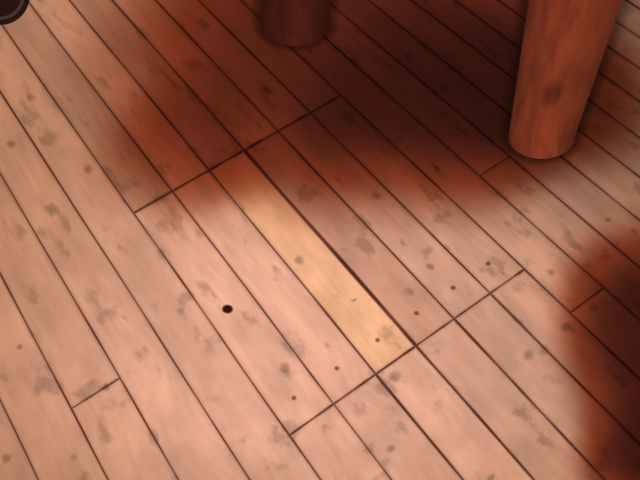
A Shadertoy shader for this texture:

```glsl
float hash(vec2 p) {
    p = fract(p * vec2(0.1031, 0.1137));
    p += dot(p, p.yx + 33.33);
    return fract((p.x + p.y) * p.x * 17.0);
}

float noise(vec2 p) {
    vec2 i = floor(p), f = fract(p);
    f = f * f * (3.0 - 2.0 * f);
    return mix(mix(hash(i), hash(i + vec2(1, 0)), f.x),
               mix(hash(i + vec2(0, 1)), hash(i + vec2(1, 1)), f.x), f.y);
}

float fbm(vec2 p) {
    float sum = 0.0, amp = 0.5;
    for (int k = 0; k < 4; k++) {
        sum += amp * noise(p);
        p = p * 2.03 + 7.1;
        amp *= 0.5;
    }
    return sum;
}

float softBlob(vec2 p, vec2 center, vec2 radius) {
    return 1.0 - smoothstep(0.3, 1.25, length((p - center) / radius));
}

// Where a board outside the replaced patch is cut across
float jointPosition(float board) {
    if (board == -3.0) return 0.47;
    if (board == 6.0) return 1.28;
    return board == 7.0 ? 0.56 : 9.0;
}

// Leaning round post standing on the floor
void drawPost(inout vec3 color, vec2 p, vec2 base, float radius, vec2 leanTaper, vec3 wood, float px) {
    vec2 q = p - base;
    float up = max(q.y, 0.0);
    float halfWidth = radius + leanTaper.y * up;
    float x = (q.x - leanTaper.x * up) / halfWidth;
    float d = (length(vec2(x, min(q.y, 0.0) / (radius * 0.65))) - 1.0) * radius;
    color *= 1.0 - 0.35 * (1.0 - smoothstep(0.0, 0.025, d));
    float grain = fbm(vec2(x * 5.0, q.y * 16.0) + 80.0);
    float knot = softBlob(vec2(x, q.y), vec2(0.0, 0.09), vec2(0.3, 0.03));
    vec3 bark = wood * (1.08 - 0.35 * x * x) * (0.8 + 0.4 * grain) * (1.0 - 0.3 * knot);
    color = mix(color, bark, 1.0 - smoothstep(-px, px, d));
}

void mainImage(out vec4 fragColor, in vec2 fragCoord) {
    vec2 p = fragCoord / iResolution.y;
    float px = 1.0 / iResolution.y;

    // Perspective floor: u counts boards, w runs along them
    float depthU = 2.523 - p.y, depthW = 5.259 - p.x;
    float slopeU = (p.x + 1.102) / depthU, slopeW = (3.385 - p.y) / depthW;
    float u = (slopeU - 0.702) / 0.0585 + 0.03 * (noise(p * 5.0) - 0.5);
    float w = (slopeW - 0.568) / 0.139;
    float scaleU = 0.0585 * depthU * inversesqrt(1.0 + slopeU * slopeU);
    float scaleW = 0.139 * depthW * inversesqrt(1.0 + slopeW * slopeW);
    float board = floor(u), across = fract(u);
    bool inPatch = board >= 0.0 && board <= 5.0;
    float joint = jointPosition(board);
    float row = inPatch ? step(0.0, w) + step(1.0, w) : step(joint, w);
    vec2 id = vec2(board + 31.0, row * 7.0 + 5.0);
    vec2 along = vec2(u + 40.0, w * 5.6 + 40.0);

    // Worn wood with a tone for each board
    float glow = softBlob(p, vec2(0.7, 0.26), vec2(0.75, 0.5));
    vec3 color = mix(vec3(0.72, 0.5, 0.385), vec3(0.87, 0.64, 0.535), glow);
    color *= 0.94 + 0.12 * hash(id);
    if (board == 2.0 && row == 1.0) color *= vec3(1.07, 1.07, 0.97);
    if (board == 3.0 && row == 1.0) color *= vec3(0.88, 0.86, 0.85);
    color *= 0.955 + 0.09 * fbm(vec2(along.x * 11.0 + 4.0 * noise(along * 0.7), along.y * 1.2) + id);
    color *= 0.89 + 0.22 * fbm(along * vec2(2.2, 1.3));
    color *= 1.0 - 0.16 * smoothstep(0.58, 0.78, fbm(along * vec2(3.0, 2.0) + 19.0));

    // Scattered faint knots
    vec2 cell = floor(along * vec2(1.0, 0.6));
    vec2 knotAt = vec2(0.25 + 0.5 * hash(cell + 2.0), 0.3 + 0.4 * hash(cell + 9.0));
    vec2 toKnot = (fract(along * vec2(1.0, 0.6)) - knotAt) * vec2(1.0, 1.6);
    toKnot += 0.06 * (noise(along * 9.0) - 0.5);
    float knotSize = 0.05 + 0.1 * hash(cell + 17.0);
    color *= 1.0 - 0.22 * step(0.74, hash(cell + 23.0)) * softBlob(toKnot, vec2(0), vec2(knotSize));

    // Nails near the lower ends of the patch boards
    if (inPatch && row == 1.0) {
        float nail = length(vec2((across - 0.47) * scaleU, (w - 0.89) * scaleW));
        color *= 1.0 - 0.45 * (1.0 - smoothstep(0.002, 0.005 + px, nail));
    }

    // Seams of uneven depth between boards, and joints across them
    float seam = min(across, 1.0 - across) * scaleU;
    float nearest = floor(u + 0.5);
    float wear = noise(vec2(nearest * 5.3 + 60.0, w * 7.0 + 30.0));
    float seamWidth = 0.0007 + 0.0009 * wear;
    if (nearest == 3.0 && row == 1.0) seamWidth = 0.0025 + 0.0012 * wear;
    if (nearest >= 2.0 && nearest < 7.0 && row == 2.0) seamWidth = 0.0014 + 0.0012 * wear;
    float cut = (inPatch ? min(abs(w), abs(w - 1.0)) : abs(w - joint)) * scaleW;
    cut += 0.002 * (noise(p * 45.0) - 0.5);
    float cutWidth = inPatch ? 0.0016 : 0.001;
    float gap = max(1.0 - smoothstep(seamWidth - px, seamWidth + 1.3 * px, seam),
                    1.0 - smoothstep(cutWidth - px, cutWidth + 1.3 * px, cut));
    color *= 1.0 - 0.1 * (1.0 - smoothstep(0.0, 0.01, min(seam, cut)));
    color = mix(color, vec3(0.27, 0.12, 0.09), (0.65 + 0.25 * wear) * gap);

    // Drilled hole
    float hole = length((p - vec2(0.474, 0.356)) * vec2(1.0, 1.25));
    color = mix(color, vec3(0.2, 0.08, 0.06), 1.0 - smoothstep(0.007, 0.012 + px, hole));

    // Soft shadows: red penumbra, dark core
    color *= 1.0 - 0.3 * smoothstep(0.9, 1.25, p.x) * smoothstep(0.42, 0.75, p.y);
    vec2 s = p + 0.05 * (vec2(noise(p * 6.0), noise(p * 6.0 + 30.0)) - 0.5);
    float light = 1.0 - 0.72 * softBlob(s, vec2(0.73, 0.89), vec2(0.57, 0.35));
    light *= 1.0 - 0.35 * softBlob(s, vec2(0.38, 0.68), vec2(0.2, 0.16));
    light *= 1.0 - 0.82 * softBlob(s, vec2(1.0, 0.79), vec2(0.37, 0.22));
    light *= 1.0 - 0.9 * softBlob(s, vec2(1.36, 0.32), vec2(0.22, 0.24));
    light *= 1.0 - 0.85 * softBlob(s, vec2(1.38, 0.09), vec2(0.18, 0.19));
    vec3 shade = mix(vec3(1), vec3(0.62, 0.36, 0.26), smoothstep(0.0, 0.55, 1.0 - light));
    color *= mix(shade, vec3(0.3, 0.155, 0.14), smoothstep(0.45, 1.0, 1.0 - light));

    // Posts and the dark round foot in the corner
    drawPost(color, p, vec2(0.615, 0.95), 0.071, vec2(0.0, 0.02), vec3(0.27, 0.1, 0.065), px);
    drawPost(color, p, vec2(1.128, 0.714), 0.069, vec2(0.25, 0.1), vec3(0.47, 0.2, 0.12), px);
    float foot = length(p - vec2(0.0, 1.01)) - 0.062;
    color = mix(color, vec3(0.16, 0.08, 0.06), 1.0 - smoothstep(-px, px, foot));
    color += 0.12 * (1.0 - smoothstep(0.002, 0.005, abs(foot + 0.014)));

    fragColor = vec4(clamp(color, 0.0, 1.0), 1.0);
}
```
